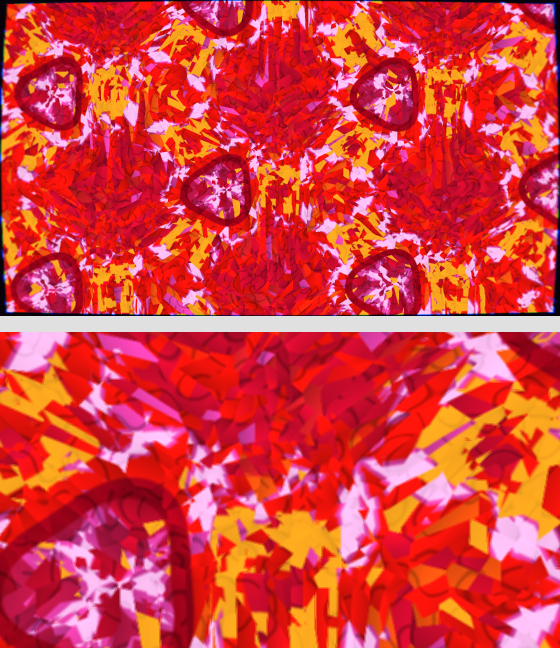
Top: the whole. Bottom: its middle third, enlarged.
This background is drawn by a Shadertoy shader. Its source:

```glsl
// Kaleidoscope of red gemstones: a hexagonal lattice with threefold mirrors is
// folded to one wedge holding a dark gem, a golden box, pale splinters and a
// crimson rosette. Random facets bend the wedge and break it into sharp shards.

const float PI = 3.14159265;
const float PERIOD = 0.613;                     // lattice spacing, canvas heights
const vec2 ORIGIN = vec2(0.694, 0.398);         // centre of one dark gem
const vec2 ROSETTE = vec2(0.177, 0.3065);       // rosette centre in the wedge

const vec3 RED = vec3(0.92, 0.07, 0.04);
const vec3 CRIMSON = vec3(0.77, 0.04, 0.17);
const vec3 DEEP = vec3(0.62, 0.01, 0.10);
const vec3 EMBER = vec3(0.96, 0.32, 0.06);
const vec3 GOLD = vec3(0.99, 0.66, 0.12);
const vec3 MAGENTA = vec3(0.87, 0.24, 0.64);
const vec3 PALE = vec3(1.0, 0.75, 0.96);

vec2 hash22(vec2 p) {
    vec3 h = fract(p.xyx * vec3(0.1031, 0.1030, 0.0973));
    h += dot(h, h.yzx + 33.33);
    return fract((h.xx + h.yz) * h.zy);
}

vec2 direction(float angle) { return vec2(cos(angle), sin(angle)); }

float slope(vec2 cell, vec2 offset) {
    return dot(direction(2.0 * PI * hash22(cell).x), offset);
}

float gradientNoise(vec2 p) {
    vec2 i = floor(p), f = fract(p), e = vec2(0.0, 1.0);
    vec2 u = f * f * f * (f * (f * 6.0 - 15.0) + 10.0);
    return mix(mix(slope(i, f), slope(i + e.yx, f - e.yx), u.x),
               mix(slope(i + e, f - e), slope(i + 1.0, f - 1.0), u.x), u.y);
}

// Position relative to the nearest point of a hexagonal lattice
vec2 hexLocal(vec2 p) {
    vec2 s = PERIOD * vec2(sqrt(3.0), 1.0);
    vec2 a = mod(p + 0.5 * s, s) - 0.5 * s;
    vec2 b = mod(p, s) - 0.5 * s;
    return dot(a, a) < dot(b, b) ? a : b;
}

// Threefold mirror symmetry: angles end up between 0 and 60 degrees
vec2 foldWedge(vec2 p) {
    float angle = atan(p.y, p.x);
    return length(p) * direction(abs(mod(angle + PI / 3.0, 2.0 * PI / 3.0) - PI / 3.0));
}

// Voronoi cells cut by two lines; xy: random values, zw: offset from the centre
vec4 facet(vec2 p) {
    vec4 nearest = vec4(0.0);
    float best = 9.0;
    for (int j = -1; j <= 1; j++)
    for (int i = -1; i <= 1; i++) {
        vec2 cell = floor(p) + vec2(i, j);
        vec2 d = p - cell - hash22(cell);
        if (dot(d, d) < best) { best = dot(d, d); nearest = vec4(cell, d); }
    }
    vec2 rnd = hash22(nearest.xy + 17.0);
    vec2 n = direction(2.0 * PI * rnd.x);
    float sideA = step(0.0, dot(nearest.zw, n) + 0.3 * (rnd.y - 0.5));
    float sideB = step(0.0, dot(nearest.zw, vec2(-n.y, n.x) + 0.5 * n));
    return vec4(hash22(nearest.xy + 31.0 * sideA + 57.0 * sideB), nearest.zw);
}

float box(vec2 p, vec2 halfSize) {
    vec2 d = abs(p) - halfSize;
    return max(d.x, d.y);
}

float rhombus(vec2 p, vec2 centre, float angle, vec2 size) {
    vec2 axis = direction(angle), v = p - centre;
    vec2 d = abs(vec2(dot(v, axis), dot(v, vec2(-axis.y, axis.x)))) / size;
    return (d.x + d.y - 1.0) * min(size.x, size.y);
}

float cover(float d) { return 1.0 - smoothstep(-0.002, 0.002, d); }

vec3 gems(vec2 p) {
    vec2 drift = 0.025 * vec2(gradientNoise(p * 4.0), gradientNoise(p * 4.0 + 31.0));
    vec2 q = foldWedge(hexLocal(p - ORIGIN + drift));
    vec4 coarse = facet(q * 14.0 + 3.0);
    vec4 fine = facet(p * vec2(26.0, 20.0) + q * 14.0);
    vec2 bent = q + 0.03 * (coarse.xy - 0.5) + 0.024 * (fine.xy - 0.5);
    float swell = 0.012 * gradientNoise(p * 2.3 + 5.0);

    // Red shards, mostly crimson inside the rosettes
    float rosette = cover(length(bent - ROSETTE) - 0.175);
    float tone = 0.6 * fine.x + 0.4 * coarse.y;
    vec3 col = mix(RED, CRIMSON, smoothstep(0.66, 0.76, tone + 0.24 * rosette));
    col = mix(col, EMBER, step(0.86, fine.y) * (1.0 - 0.75 * rosette));
    col = mix(col, GOLD, step(0.95, fine.y) * (1.0 - rosette));
    col = mix(col, MAGENTA, step(fine.y, 0.035));

    // Golden box with a red window, then pale splinters with magenta rims
    float frame = max(box(bent - vec2(0.185, 0.0), vec2(0.066, 0.074)),
                      -box(bent - vec2(0.192, 0.0), vec2(0.042, 0.036)));
    col = mix(col, GOLD, cover(frame - swell) * step(0.18, fine.y));
    float splinter = min(rhombus(bent, vec2(0.115, 0.10), 1.8, vec2(0.068, 0.024)),
                     min(rhombus(bent, vec2(0.27, 0.06), 1.3, vec2(0.058, 0.021)),
                         rhombus(bent, vec2(0.19, 0.10), 0.3, vec2(0.05, 0.014)))) - swell;
    float kept = step(0.12, fine.x);
    col = mix(col, MAGENTA, cover(splinter - 0.002) * kept);
    col = mix(col, PALE, cover(splinter + 0.003) * kept);

    // Dark gem: deep rim, purple heart, pale star
    float gem = length(q) - 0.113 + 0.012 * cos(3.0 * atan(q.y, q.x));
    vec3 heart = mix(CRIMSON, mix(DEEP, MAGENTA, 0.3), step(0.4, fine.x));
    heart = mix(heart, GOLD, step(0.86, fine.y));
    heart = mix(heart, MAGENTA, cover(rhombus(bent, vec2(0.04, 0.02), 0.6, vec2(0.06, 0.02))));
    heart = mix(heart, PALE, cover(rhombus(bent, vec2(0.03, 0.015), 0.6, vec2(0.045, 0.012))));
    col = mix(col, mix(DEEP, heart, cover(gem + 0.022)), cover(gem));

    // Sloped facet light and thin dark veins, weaker on bright shards
    float light = 1.0 + 0.28 * dot(fine.zw, direction(2.0 * PI * fine.y));
    float vein = 1.0 - smoothstep(0.0, 0.07, abs(gradientNoise(p * 21.0 + 6.0 * fine.xy)));
    return col * mix(light * (1.0 - 0.3 * vein), 1.0, 0.75 * smoothstep(0.2, 0.6, col.g));
}

void mainImage(out vec4 fragColor, in vec2 fragCoord) {
    vec2 p = fragCoord / iResolution.y;
    vec2 c = 2.0 * fragCoord / iResolution.xy - 1.0;

    // Nine samples, spread wider towards the left and right for a soft lens
    float spread = 0.0012 + 0.0018 * pow(abs(c.x), 6.0);
    vec3 col = vec3(0.0);
    for (int j = -1; j <= 1; j++)
    for (int i = -1; i <= 1; i++) col += gems(p + spread * vec2(i, j)) / 9.0;

    // Black bowed border, with the colour channels ending slightly apart
    vec2 reach = abs(c) + 0.022 * c.yx * c.yx;
    vec3 limit = vec3(0.995, 0.998, 1.003);
    vec3 inside = 1.0 - smoothstep(limit - 0.006, limit + 0.006, vec3(max(reach.x, reach.y)));
    fragColor = vec4(mix(vec3(0.03, 0.01, 0.03), min(col, 1.0), inside), 1.0);
}
```
